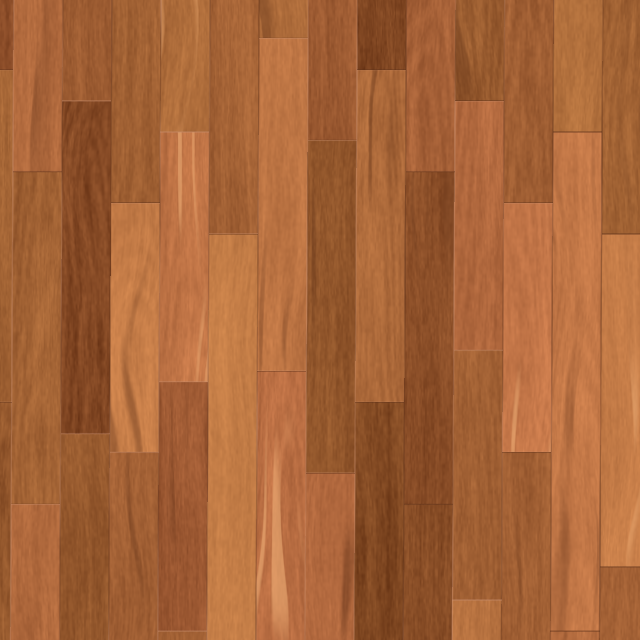
Write a three.js fragment shader that draws this texture.

```glsl
// Strip parquet floor: thirteen columns of staggered brown planks with long vertical grain.
varying vec2 vUv;

const float PLANK_WIDTH = 0.0767;
const float FIRST_SEAM = 0.0215;    // x of the first seam at the top edge
const float LEAN = 0.0052;          // sideways drift of the seams from top to bottom
const float SHORT_PLANK = 0.39;
const float LONG_PLANK = 0.52;
const float LONGEST_PLANK = 0.78;
const float FIRST_JOINT = 0.06;     // highest end joint, measured from the top
const float STAGGER_RISE = 0.195;   // joints step down over each run of columns
const float STAGGER_ODD = 0.135;    // odd columns sit lower
const float SEAM_HALF = 0.0006;
const float SEAM_SOFT = 0.0013;

const vec3 DARK_WOOD = vec3(0.45, 0.232, 0.105);
const vec3 PALE_WOOD = vec3(0.86, 0.55, 0.33);
const vec3 STREAK_PALE = vec3(0.93, 0.68, 0.46);
const vec3 STREAK_DARK = vec3(0.33, 0.16, 0.07);
const vec3 SEAM_LIGHT = vec3(0.77, 0.54, 0.41);
const vec3 SEAM_DARK = vec3(0.36, 0.19, 0.10);

const float PALE_TONE = 0.83;
const float MOTTLE = 0.18;
const float FIBRE = 0.24;
const float PORES = 0.23;
const float FIGURE = 0.05;

float hash(vec2 p) {
  vec3 q = fract(p.xyx * 0.1031);
  q += dot(q, q.yzx + 33.33);
  return fract((q.x + q.y) * q.z);
}

float noise(vec2 p) {
  vec2 i = floor(p);
  vec2 f = fract(p);
  f = f * f * (3.0 - 2.0 * f);
  float low = mix(hash(i), hash(i + vec2(1.0, 0.0)), f.x);
  float high = mix(hash(i + vec2(0.0, 1.0)), hash(i + vec2(1.0, 1.0)), f.x);
  return mix(low, high, f.y);
}

// Noise centred on zero
float grain(vec2 p) {
  return noise(p) - 0.5;
}

float seamLine(float d) {
  return 1.0 - smoothstep(SEAM_HALF, SEAM_HALF + SEAM_SOFT, d);
}

float plankLength(float column) {
  float k = mod(column, 7.0);
  if (k > 4.5 && k < 5.5) return LONGEST_PLANK;
  return (k < 2.5 || k > 5.5) ? LONG_PLANK : SHORT_PLANK;
}

// Overall tone: random browns, with pale planks gathered in two drifts across the middle
float plankTone(vec2 id) {
  float base = mix(0.10, 0.66, fract(id.x * 0.618 + id.y * 0.57 + 0.5 * hash(id + 7.0)));
  float drift = smoothstep(-0.2, 0.4, cos((id.x - 4.4) * 0.816));
  float middle = 1.0 - step(0.5, abs(id.y - 1.0));
  return mix(base, PALE_TONE, drift * mix(0.35, 0.88, middle));
}

vec3 woodColour(vec2 id, float across, float along) {
  float tone = plankTone(id);
  float figured = smoothstep(0.35, 0.8, hash(id + 21.0));
  vec2 origin = vec2(hash(id + 3.0), hash(id + 11.0)) * 60.0 + 5.0;
  vec2 p = vec2(across * PLANK_WIDTH, along);

  // Bend the fibres gently along the plank
  float bend = grain(origin + p * vec2(14.0, 5.0));
  p.x += 0.02 * bend;

  // Mottling, fibres and short pores
  float mottle = grain(origin + p * vec2(28.0, 5.0));
  float fibre = 0.55 * grain(origin + p * vec2(130.0, 4.0))
              + 0.45 * grain(origin + p * vec2(270.0, 12.0));
  float pores = 0.6 * grain(origin + p * vec2(420.0, 70.0))
              + 0.4 * grain(origin + p * vec2(330.0, 170.0));

  // Nested arches of flat-sawn figure
  float heart = across - mix(0.2, 0.8, hash(id + 31.0));
  float arch = 24.0 * along - 22.0 * heart * heart + 8.0 * bend
             + 3.0 * grain(origin + p * vec2(50.0, 7.0));
  float rings = sin(arch * 1.8) * figured;

  float roughness = mix(1.15, 0.65, tone);
  float shade = tone + roughness * (MOTTLE * mottle + FIBRE * fibre + PORES * pores + FIGURE * rings);
  vec3 colour = mix(DARK_WOOD, PALE_WOOD, shade);

  // Slightly redder or more golden planks
  float warmth = hash(id + 41.0) - 0.5;
  colour *= 1.0 + warmth * vec3(-0.02, 0.05, -0.06);

  // Sapwood streaks in a few pale planks, dark veins in others
  float vein = noise(origin + p * vec2(85.0, 3.2) + vec2(2.0 * bend, 0.0));
  float cluster = smoothstep(0.35, 0.7, noise(origin + p * vec2(18.0, 4.0) + 9.0));
  float sap = step(0.6, tone) * step(0.55, hash(id + 51.0));
  colour = mix(colour, STREAK_PALE, 0.6 * sap * cluster * smoothstep(0.58, 0.85, vein));
  float veined = (1.0 - sap) * step(0.4, hash(id + 61.0));
  return mix(colour, STREAK_DARK, 0.35 * veined * cluster * smoothstep(0.66, 0.92, vein));
}

void main() {
  // Column and position across it
  float x = (vUv.x + LEAN * (1.0 - vUv.y) - FIRST_SEAM) / PLANK_WIDTH + 1.0;
  float column = floor(x);
  float across = x - column;

  // Staggered end joints, counted down from the top
  float size = plankLength(column);
  float stagger = STAGGER_RISE * fract((column - 6.0) / 8.0) + STAGGER_ODD * mod(column, 2.0);
  float run = 1.0 - vUv.y - FIRST_JOINT - stagger + size;
  float row = floor(run / size);
  float along = run - row * size;
  vec2 id = vec2(column, row);
  vec3 colour = woodColour(id, across, along);

  // Side seams catch light unevenly, end joints are finer
  float sideId = floor(x + 0.5);
  float wear = noise(vec2(sideId * 7.3, vUv.y * 9.0));
  float glint = smoothstep(0.3, 0.65, hash(vec2(sideId, 71.0)) * 0.6 + wear * 0.4);
  float side = seamLine(min(across, 1.0 - across) * PLANK_WIDTH);
  colour = mix(colour, mix(SEAM_DARK, SEAM_LIGHT, glint), side * mix(0.25, 0.5, wear));

  float end = seamLine(min(along, size - along));
  colour = mix(colour, mix(SEAM_DARK, SEAM_LIGHT, step(0.5, hash(id + 81.0))), end * 0.4);

  gl_FragColor = vec4(colour, 1.0);
}
```
